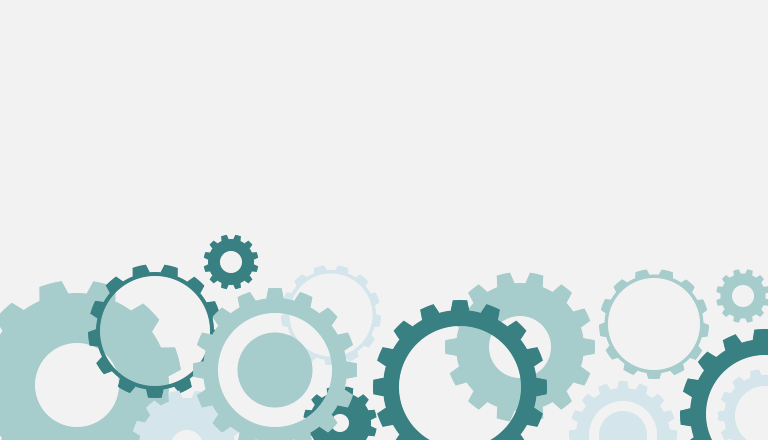
A WebGL 2 fragment shader for this background:

```glsl
#version 300 es
precision highp float;
// Overlapping flat gear wheels along the lower edge of a pale grey field.
// Each wheel is a distance function: a disc with teeth folded around it by
// angle, an open hole and an optional hub, painted from back to front.

#define SPAN 768.0        // canvas width in design units
#define TOOTH_BASE 0.31   // half width of a tooth at its root, in pitches
#define TOOTH_TIP 0.24    // half width of a tooth at its tip, in pitches
#define PAPER vec3(0.95)
#define TEAL vec3(0.22, 0.50, 0.51)
#define AQUA vec3(0.65, 0.80, 0.80)
#define MIST vec3(0.83, 0.90, 0.92)

uniform vec2 u_resolution;
out vec4 fragColor;

const float TAU = 6.2831853;

// radii: tooth tip, tooth root, hole, hub; phase in degrees
float gearDistance(vec2 p, vec4 radii, float teeth, float phase) {
    float r = length(p);
    float pitch = TAU / teeth;
    float turn = (atan(p.y, p.x) - radians(phase)) / pitch;
    float angle = (fract(turn + 0.5) - 0.5) * pitch;

    // tapered tooth standing on the root circle
    float along = clamp((r - radii.y) / (radii.x - radii.y), 0.0, 1.0);
    float halfWidth = mix(TOOTH_BASE, TOOTH_TIP, along) * pitch * radii.y;
    float tooth = max(r - radii.x, r * abs(sin(angle)) - halfWidth);

    float body = max(min(r - radii.y, tooth), radii.z - r);
    return radii.w > 0.0 ? min(body, r - radii.w) : body;
}

// Paints one wheel over the colour so far
void gear(inout vec3 color, vec2 p, vec3 tint, vec2 center, vec4 radii,
          float teeth, float phase) {
    float pixel = SPAN / u_resolution.x;
    float d = gearDistance(p - center, radii, teeth, phase);
    color = mix(color, tint, 1.0 - smoothstep(-0.6 * pixel, 0.6 * pixel, d));
}

void main() {
    vec2 p = gl_FragCoord.xy * SPAN / u_resolution.x;
    vec3 color = PAPER;

    // left group
    gear(color, p, AQUA, vec2(77, 55), vec4(105, 92, 42, 0), 12.0, 14.7);
    gear(color, p, TEAL, vec2(155, 109), vec4(67, 59, 55, 0), 13.0, 76.0);
    gear(color, p, TEAL, vec2(231, 178), vec4(27.5, 23, 11, 0), 12.0, 15.0);
    gear(color, p, MIST, vec2(187, -6), vec4(56, 48, 16, 0), 13.0, 76.0);

    // centre group
    gear(color, p, MIST, vec2(331, 125), vec4(50, 45, 41.5, 0), 13.0, 76.0);
    gear(color, p, TEAL, vec2(340, 17), vec4(37, 31, 9, 0), 12.0, 15.0);
    gear(color, p, AQUA, vec2(275, 70), vec4(82, 72, 57, 37.5), 16.0, 0.0);
    gear(color, p, AQUA, vec2(520, 93), vec4(75, 64, 31, 0), 14.0, 0.0);
    gear(color, p, TEAL, vec2(460, 53), vec4(87, 77, 61, 0), 16.0, 0.0);

    // right group
    gear(color, p, AQUA, vec2(654, 116), vec4(55, 49.5, 46, 0), 13.0, 76.0);
    gear(color, p, AQUA, vec2(743, 144), vec4(27, 22.5, 11, 0), 12.0, 15.0);
    gear(color, p, MIST, vec2(623, 5), vec4(54, 47, 34, 24), 16.0, 0.0);
    gear(color, p, TEAL, vec2(765, 26), vec4(85, 75, 59, 0), 16.0, 2.5);
    gear(color, p, MIST, vec2(765, 24), vec4(47, 41, 30, 0), 14.0, 0.0);

    fragColor = vec4(color, 1.0);
}
```
